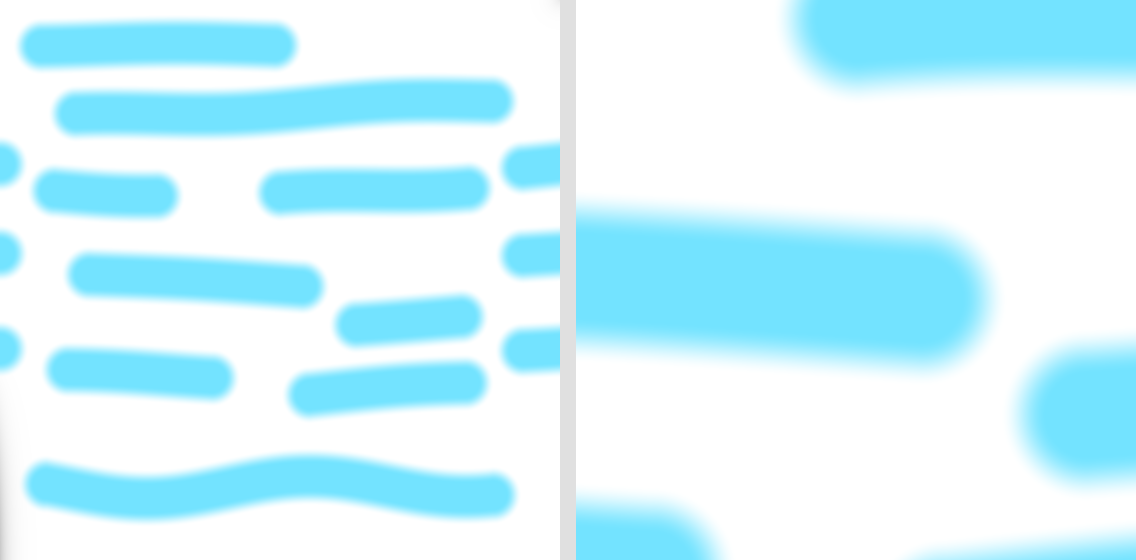
Left: the whole. Right: its middle third, enlarged.
Write a WebGL 2 fragment shader that draws this pattern.

```glsl
#version 300 es
precision highp float;

uniform vec2 u_resolution;
out vec4 fragColor;

const vec3 PAPER = vec3(1.0);
const vec3 CYAN = vec3(0.45, 0.89, 1.0);
const int ROWS = 6;
const float TOP_ROW = 0.92;        // height of the first row
const float ROW_PITCH = 0.158;
const float ROW_LIFT = 0.055;      // raises the middle rows
const float RADIUS = 0.038;        // half thickness of a stroke
const float SOFTNESS = 0.014;      // half width of the blurred rim
const float WAVE_FREQUENCY = 11.0;
const float WAVE_MIN = 0.003;
const float WAVE_MAX = 0.022;
const float TILT = 0.065;
const float SHADE_WIDTH = 0.014;
const float SHADE_DEPTH = 0.22;

// Low-discrepancy variation per row
float vary(float row, float ratio) {
    return fract(row * ratio);
}

// Distance to a wavy horizontal stroke with round ends
float strokeDistance(vec2 p, vec2 span, float height, float tilt, float wave, float phase) {
    float x = clamp(p.x, span.x, span.y);
    float angle = WAVE_FREQUENCY * x + phase;
    float centre = height + tilt * (x - 0.5 * (span.x + span.y)) + wave * sin(angle);
    float slope = tilt + wave * WAVE_FREQUENCY * cos(angle);
    float across = (p.y - centre) * inversesqrt(1.0 + slope * slope);
    return length(vec2(p.x - x, across)) - RADIUS;
}

// One long stroke spanning the row
float fullRow(vec2 p, float start, float height, float a, float b, float wave, float phase) {
    float end = mix(0.49, 0.88, smoothstep(0.0, 0.4, b));
    return strokeDistance(p, vec2(start, end), height, TILT * a, wave, phase);
}

// Two strokes side by side, and a third that wraps around the canvas edge
float splitRow(vec2 p, float start, float height, float a, float b, float wave, float phase) {
    float leftEnd = mix(0.18, 0.60, a);
    float rightStart = leftEnd + 0.27 - 0.2 * a;
    float rightEnd = 0.82 + 0.02 * b;
    float rightHeight = height + 0.03 - 0.12 * a;
    float left = strokeDistance(p, vec2(start, leftEnd), height, -TILT * a, wave, phase);
    float right = strokeDistance(p, vec2(rightStart, rightEnd), rightHeight, TILT, wave, phase);

    vec2 wrapped = vec2(p.x + 1.0 - step(0.5, p.x), p.y);
    vec2 edgeSpan = vec2(0.935, 1.0);
    float edge = strokeDistance(wrapped, edgeSpan, height + 0.045, TILT, 0.5 * wave, phase);
    return min(min(left, right), edge);
}

void main() {
    vec2 p = gl_FragCoord.xy / u_resolution;

    // Nearest stroke over all rows
    float nearest = 1.0;
    for (int i = 0; i < ROWS; i++) {
        float row = float(i);
        float a = vary(row, 0.618);
        float b = vary(row, 0.382);
        float u = row / float(ROWS - 1);
        float lift = ROW_LIFT * sqrt(max(4.0 * u * (1.0 - u), 0.0));
        float height = TOP_ROW - ROW_PITCH * row + lift;
        float start = 0.075 + 0.1 * a;
        float wave = mix(WAVE_MIN, WAVE_MAX, b * b);
        float phase = 1.8 + 2.0 * (row - float(ROWS - 1));
        bool isSplit = i > 1 && i < ROWS - 1;
        float d = isSplit
            ? splitRow(p, start, height, a, b, 0.5 * wave, phase)
            : fullRow(p, start, height, a, b, wave, phase);
        nearest = min(nearest, d);
    }

    // Faint grey shade at the lower left rim and the upper right corner
    float rim = exp(-p.x / SHADE_WIDTH) * (1.0 - smoothstep(0.0, 0.38, p.y));
    float corner = 0.4 * exp(-length(1.0 - p) / SHADE_WIDTH);
    vec3 paper = PAPER * (1.0 - SHADE_DEPTH * (rim + corner));

    float ink = 1.0 - smoothstep(-SOFTNESS, SOFTNESS, nearest);
    fragColor = vec4(mix(paper, CYAN, ink), 1.0);
}
```
